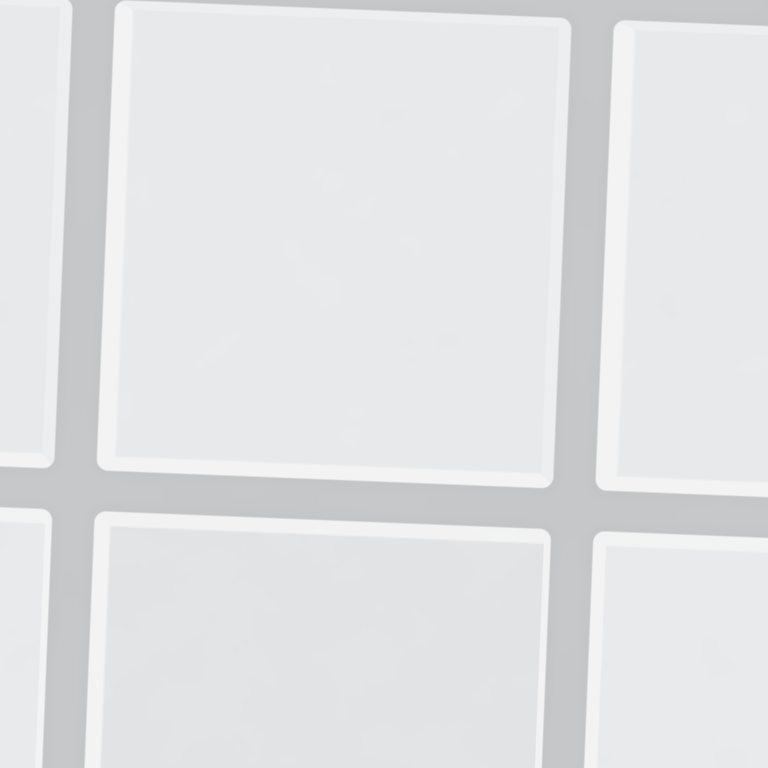
Reproduce this pattern procedurally as a three.js fragment shader.

```glsl
// Pale glazed wall tiles with uneven bright bevels, set in gray grout and tilted slightly.
varying vec2 vUv;

// Signed distance to a rounded rectangle centred on the origin.
float roundedBox(vec2 p, vec2 halfSize, float radius) {
  vec2 q = abs(p) - halfSize + radius;
  return length(max(q, 0.0)) + min(max(q.x, q.y), 0.0) - radius;
}

// Faint glaze mottling from layered sines, about -1 to 1.
float mottle(vec2 p) {
  float sum = 0.0;
  float weight = 0.5;
  for (int i = 0; i < 4; i++) {
    sum += weight * sin(p.x + 1.7 * sin(p.y * 0.8)) * sin(p.y + 1.3 * sin(p.x * 0.6));
    p = p.yx * 1.9 + 2.3;
    weight *= 0.55;
  }
  return sum;
}

void main() {
  // Tilted grid of tiles
  float tilt = 0.040;
  vec2 offset = vUv - vec2(0.435, 0.682);
  vec2 grid = mat2(cos(tilt), sin(tilt), -sin(tilt), cos(tilt)) * offset;
  vec2 pitch = vec2(0.650, 0.666);
  vec2 id = floor(grid / pitch + 0.5);
  vec2 p = grid - id * pitch;
  vec2 halfSize = vec2(0.2975, 0.3065);
  float tileDist = roundedBox(p, halfSize, 0.015);

  // Bevel widths differ between rows and columns
  float oddRow = mod(id.y, 2.0);
  float sway = 0.004 * sin(1.57 * id.x) * (1.0 - 2.0 * oddRow);
  vec2 leftBottom = vec2(0.024 - 0.003 * oddRow + sway, 0.019);
  vec2 rightTop = mix(vec2(0.016, 0.012), vec2(0.009, 0.019), oddRow);
  vec2 low = (p + halfSize) / leftBottom;
  vec2 high = (halfSize - p) / rightTop;
  float litSide = min(low.x, low.y);
  float dimSide = min(high.x, high.y);
  float bevel = 1.0 - smoothstep(0.88, 1.12, min(litSide, dimSide));
  float dimLevel = mix(0.5, 0.95, oddRow);
  float glow = mix(dimLevel, 1.0, smoothstep(-0.15, 0.15, dimSide - litSide));

  // Tile face, with a slight shade of its own
  float shade = 0.022 * cos(1.7 * id.x) * sin(1.57 * id.y);
  vec3 face = vec3(0.906, 0.914, 0.920) + shade + 0.003 * mottle(grid * 22.0);
  vec3 tile = mix(face, vec3(0.953, 0.954, 0.956), bevel * glow);

  // Grout, a little darker beside the tiles
  vec3 grout = vec3(0.766, 0.773, 0.778) + 0.010 * smoothstep(0.0, 0.018, tileDist);
  grout += 0.004 * mottle(grid * 9.0);

  float coverage = 1.0 - smoothstep(-0.0016, 0.0016, tileDist);
  gl_FragColor = vec4(mix(grout, tile, coverage), 1.0);
}
```
